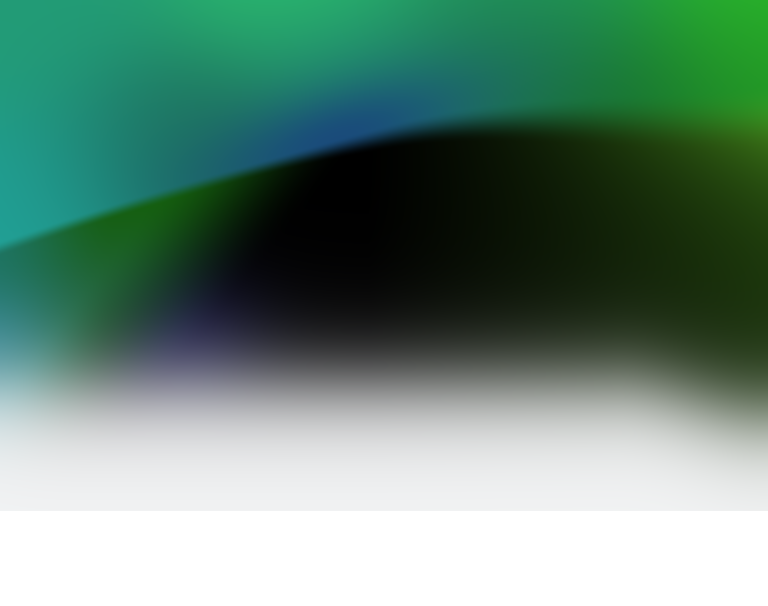
A Shadertoy shader for this background:

```glsl
// A blurred aurora: a green and teal sky over a dark rising hill that sinks into pale mist.
// The sky is a weighted blend of soft glows; the hill is built from smooth ramps,
// and a curved edge whose softness grows to the right joins the two.

const vec3 WHITE = vec3(1.0);
const vec3 MIST = vec3(0.952, 0.956, 0.960);
const vec3 TEAL = vec3(0.135, 0.61, 0.46);
const vec3 CYAN = vec3(0.125, 0.63, 0.59);
const vec3 DEEP_TEAL = vec3(0.11, 0.41, 0.355);
const vec3 MINT = vec3(0.165, 0.73, 0.43);
const vec3 SEA = vec3(0.115, 0.49, 0.44);
const vec3 PINE = vec3(0.11, 0.43, 0.33);
const vec3 EMERALD = vec3(0.13, 0.61, 0.35);
const vec3 LEAF = vec3(0.08, 0.41, 0.18);
const vec3 LIME = vec3(0.165, 0.73, 0.17);
const vec3 GRASS = vec3(0.13, 0.56, 0.13);
const vec3 BLUE = vec3(0.10, 0.295, 0.48);
const vec3 OLIVE = vec3(0.50, 1.0, 0.20);

// Bell-shaped falloff around a centre.
float bell(vec2 p, vec2 centre, vec2 size) {
    vec2 d = (p - centre) / size;
    return exp(-dot(d, d));
}

// Adds one colour to a weighted blend; the weight is kept in w.
void addGlow(inout vec4 blend, vec2 p, vec2 centre, float radius, vec3 colour) {
    blend += vec4(colour, 1.0) * bell(p, centre, vec2(radius));
}

// Height of the hill's edge.
float hillEdge(float x) {
    return 0.59 + 0.44 * x - 0.15 * x * x - 0.07 * smoothstep(0.5, 1.0, x);
}

vec3 skyColour(vec2 p) {
    vec4 blend = vec4(0.0);
    addGlow(blend, p, vec2(0.00, 1.00), 0.20, TEAL);
    addGlow(blend, p, vec2(0.00, 0.62), 0.20, CYAN);
    addGlow(blend, p, vec2(0.27, 0.74), 0.17, DEEP_TEAL);
    addGlow(blend, p, vec2(0.41, 1.02), 0.17, MINT);
    addGlow(blend, p, vec2(0.48, 0.85), 0.13, SEA);
    addGlow(blend, p, vec2(0.65, 0.90), 0.14, PINE);
    addGlow(blend, p, vec2(0.71, 1.04), 0.16, EMERALD);
    addGlow(blend, p, vec2(0.82, 0.83), 0.14, LEAF);
    addGlow(blend, p, vec2(1.00, 1.00), 0.18, LIME);
    addGlow(blend, p, vec2(1.00, 0.85), 0.14, GRASS);
    vec3 colour = blend.rgb / blend.w;

    // Blue dome, sheared to lean along the hill.
    vec2 centre = vec2(0.44, 0.77);
    vec2 leaning = p - vec2(0.0, 0.35 * (p.x - centre.x));
    return mix(colour, BLUE, bell(leaning, centre, vec2(0.17, 0.085)));
}

vec3 hillColour(vec2 p) {
    // Green flank, shifting to cyan at the far left.
    vec3 flank = mix(vec3(0.115, 0.38, 0.21), vec3(0.08, 0.37, 0.06),
                     smoothstep(0.50, 0.68, p.y));
    vec3 rim = mix(vec3(0.16, 0.49, 0.53), vec3(0.11, 0.45, 0.38),
                   smoothstep(0.42, 0.58, p.y));
    flank = mix(rim, flank, smoothstep(-0.02, 0.15, p.x));

    // The flank falls into shadow across a slanted line.
    float slant = p.x - 0.295 - 0.62 * (p.y - 0.65);
    vec3 colour = flank * (1.0 - smoothstep(-0.11, 0.10, slant));

    // Indigo haze low in the shadow.
    colour += vec3(0.08, 0.08, 0.23) * bell(p, vec2(0.235, 0.42), vec2(0.11, 0.13))
            * smoothstep(-0.08, 0.08, slant);

    // Olive light from the right, strongest near the edge.
    float ramp = clamp((p.x - 0.48) / 0.52, 0.0, 1.0);
    float light = 0.17 * ramp + 0.31 * ramp * ramp * exp((p.y - 0.79) / 0.12);
    return colour + OLIVE * light;
}

void mainImage(out vec4 fragColor, in vec2 fragCoord) {
    vec2 p = fragCoord / iResolution.xy;

    // Join hill and sky.
    float softness = 0.012 + 0.04 * smoothstep(0.3, 1.0, p.x);
    float edge = hillEdge(p.x);
    float sky = smoothstep(edge - softness, edge + softness, p.y);
    vec3 colour = mix(hillColour(p), skyColour(p), sky);

    // Mist rises from below and sits lower at the right.
    float mistTop = 0.368 - 0.05 * smoothstep(0.8, 1.0, p.x);
    float mist = 1.0 / (1.0 + exp((p.y - mistTop) / 0.045));
    colour = mix(colour, MIST, mist);

    // Plain white strip along the bottom.
    float pixel = 1.0 / iResolution.y;
    float strip = 1.0 - smoothstep(-0.5 * pixel, 0.5 * pixel, p.y - 0.157);
    fragColor = vec4(mix(colour, WHITE, strip), 1.0);
}
```
